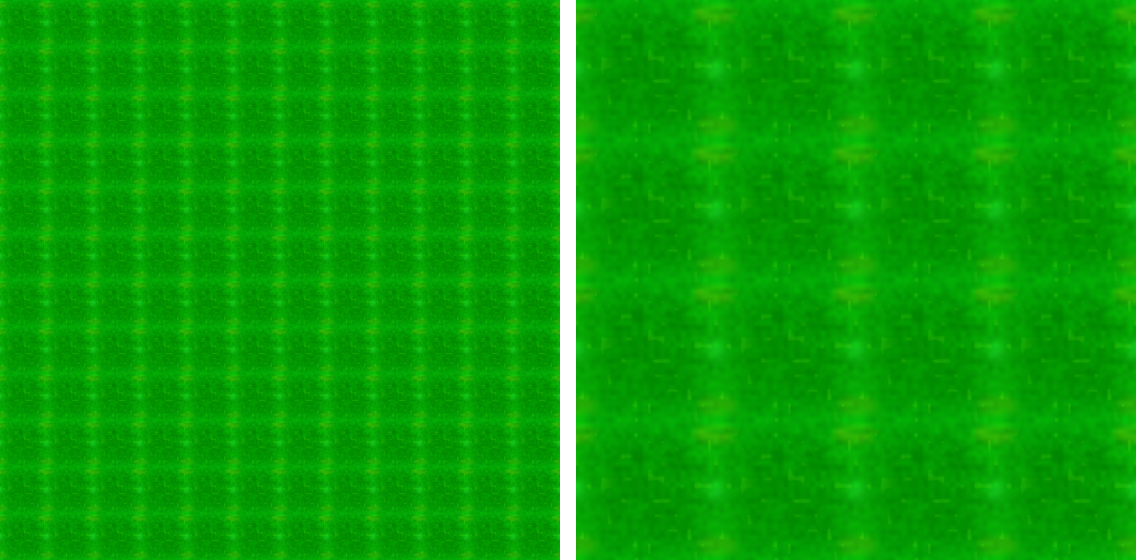
Left: the whole. Right: its middle third, enlarged.
Reproduce this pattern procedurally as a Shadertoy shader.

```glsl
// Seamless grass-green plaid: soft crossing bands, yellowish knots and fine mottled grain.

const float REPEATS = 12.0;                        // tiles across and down
const vec2 BAND_WIDTH = vec2(0.18, 0.17);          // vertical, horizontal band falloff
const float KNOT_OFFSET = 0.105;                   // knot halves above and below the seam
const vec2 KNOT_SIZE = vec2(0.13, 0.055);
const vec2 GLINT_SIZE = vec2(0.06, 0.075);
const float GRAIN = 0.15;

const vec3 BASE = vec3(0.008, 0.568, 0.004);
const vec3 VERTICAL_TINT = vec3(0.015, 0.080, 0.010);
const vec3 HORIZONTAL_TINT = vec3(0.000, 0.060, 0.012);
const vec3 KNOT_TINT = vec3(0.150, 0.010, 0.000);
const vec3 GLINT_TINT = vec3(0.050, 0.110, 0.090);
const vec3 GRAIN_TINT = vec3(0.120, 1.000, 0.060);
const vec3 FLECK_TINT = vec3(0.070, 0.060, 0.010);

// Integer hash of a lattice point, 0 to 1
float hash(ivec2 cell, int seed) {
    uint h = uint(cell.x) * 1597u + uint(cell.y) * 51749u + uint(seed) * 7919u;
    h = h * 747796405u + 289133645u;
    h = ((h >> ((h >> 28u) + 4u)) ^ h) * 277803737u;
    h = (h >> 22u) ^ h;
    return float(h & 65535u) / 65535.0;
}

// Value noise that wraps once per tile
float tileNoise(vec2 t, ivec2 cells, int seed) {
    vec2 g = fract(t) * vec2(cells);
    ivec2 i = ivec2(floor(g));
    vec2 f = fract(g);
    f = f * f * (3.0 - 2.0 * f);
    ivec2 a = i % cells;
    ivec2 b = (i + 1) % cells;
    return mix(mix(hash(a, seed), hash(ivec2(b.x, a.y), seed), f.x),
               mix(hash(ivec2(a.x, b.y), seed), hash(b, seed), f.x), f.y);
}

float gauss(float x) { return exp(-x * x); }

float softBox(vec2 p, vec2 size, float blur) {
    vec2 edge = 1.0 - smoothstep(size - blur, size + blur, abs(p));
    return edge.x * edge.y;
}

void mainImage(out vec4 fragColor, in vec2 fragCoord) {
    vec2 t = fragCoord / iResolution.xy * REPEATS;
    vec2 p = fract(t + 0.5) - 0.5;                 // centred on a band crossing
    vec2 m = vec2(p.x, fract(t.y) - 0.5);          // centred between two crossings

    // Grain: broad mottling, sideways smears, upright blades and fine speckle
    float mottle = tileNoise(t, ivec2(7, 8), 1) - 0.5;
    float smear = tileNoise(t, ivec2(9, 24), 2) - 0.5;
    float blade = tileNoise(t, ivec2(24, 11), 3) - 0.5;
    float speckle = tileNoise(t, ivec2(26, 26), 4) - 0.5;
    float grain = 0.30 * mottle + 0.35 * smear + 0.25 * blade + 0.40 * speckle;

    // Bands with slightly ragged edges
    vec2 ragged = p + 0.07 * vec2(smear, blade);
    float vertical = gauss(ragged.x / BAND_WIDTH.x);
    float horizontal = gauss(ragged.y / BAND_WIDTH.y);
    float seam = gauss(p.y / 0.035);

    vec3 color = BASE + VERTICAL_TINT * vertical + HORIZONTAL_TINT * horizontal;
    color += HORIZONTAL_TINT * seam * 0.25;

    // Knot in two halves on each crossing
    vec2 k = vec2(ragged.x, abs(p.y) - KNOT_OFFSET);
    float knot = softBox(k, KNOT_SIZE, 0.05);
    color += KNOT_TINT * knot * (0.85 + 0.9 * smear);

    // Glint on the vertical band, halfway between crossings
    float glint = exp(-dot(m / GLINT_SIZE, m / GLINT_SIZE));
    color += GLINT_TINT * glint;

    // Grain everywhere, with sparse pale flecks
    color += GRAIN_TINT * GRAIN * grain;
    float fleck = smoothstep(0.80, 0.98, tileNoise(t, ivec2(21, 19), 5));
    color += FLECK_TINT * fleck;

    fragColor = vec4(clamp(color, 0.0, 1.0), 1.0);
}
```
